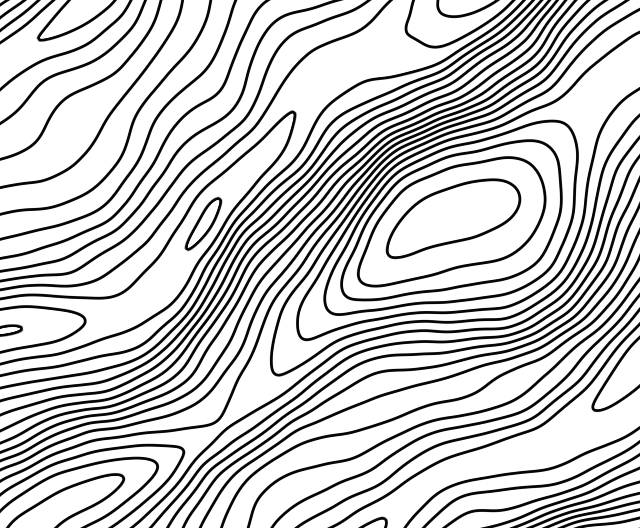
A Shadertoy shader for this pattern:

```glsl
// Topographic contour lines: black isolines of a folded, diagonally grained terrain on white.

const vec3 PAPER = vec3(1.0);
const vec3 INK = vec3(0.02);
const float TAU = 6.2831853;

const float LINE_WIDTH = 0.0053;            // in canvas heights
const float GRAIN_ANGLE = 0.66;             // direction of the ridges
const float FOLD_PERIOD = 0.76;             // distance between ridges
const float FOLD_SLOPE = 38.0;              // contour levels per canvas height
const vec2 HILL_CENTRE = vec2(1.02, -0.09); // along and across the grain
const vec2 HILL_RADII = vec2(0.28, 0.20);

// Pseudo-random unit vector for a lattice cell
vec2 randomDirection(ivec2 cell) {
    uint h = uint(cell.x) * 1597334677u ^ uint(cell.y) * 3812015801u;
    h = (h ^ (h >> 15)) * 2246822519u;
    h = (h ^ (h >> 13)) * 3266489917u;
    h ^= h >> 16;
    float angle = TAU * float(h & 65535u) / 65536.0;
    return vec2(cos(angle), sin(angle));
}

// Gradient noise with quintic fade, roughly -0.7 to 0.7
float gradientNoise(vec2 p) {
    ivec2 cell = ivec2(floor(p));
    vec2 f = fract(p);
    vec2 fade = f * f * f * (f * (f * 6.0 - 15.0) + 10.0);
    float a = dot(randomDirection(cell), f);
    float b = dot(randomDirection(cell + ivec2(1, 0)), f - vec2(1.0, 0.0));
    float c = dot(randomDirection(cell + ivec2(0, 1)), f - vec2(0.0, 1.0));
    float d = dot(randomDirection(cell + ivec2(1, 1)), f - vec2(1.0, 1.0));
    return mix(mix(a, b, fade.x), mix(c, d, fade.x), fade.y);
}

vec2 rotate(vec2 p, float angle) {
    float c = cos(angle), s = sin(angle);
    return vec2(c * p.x + s * p.y, c * p.y - s * p.x);
}

// Triangle wave with rounded crests and a nearly constant slope
float roundedFold(float x, float period, float slope) {
    float frequency = TAU / period;
    return slope / frequency * asin(0.96 * cos(x * frequency));
}

float hill(vec2 p, vec2 centre, vec2 radii) {
    vec2 d = (p - centre) / radii;
    return exp(-dot(d, d));
}

float terrainHeight(vec2 p) {
    // Hand-drawn wobble, then coordinates along and across the grain
    p += 0.008 * vec2(gradientNoise(p * 11.0), gradientNoise(p * 11.0 + 37.3));
    vec2 grain = rotate(p, GRAIN_ANGLE);
    grain.y += 0.28 * gradientNoise(grain * 1.6 + 5.7);

    // Ridges, one main hill, and stretched bumps that close the loops
    float height = roundedFold(grain.y - HILL_CENTRE.y, FOLD_PERIOD, FOLD_SLOPE);
    height += 5.0 * hill(grain, HILL_CENTRE, HILL_RADII);
    height += 6.0 * gradientNoise(grain * vec2(1.6, 2.6) + 21.4);
    height += 2.0 * gradientNoise(grain * vec2(4.0, 7.0) + 63.8);
    return height;
}

vec2 terrainGradient(vec2 p, float stepSize) {
    vec2 e = vec2(stepSize, 0.0);
    return vec2(terrainHeight(p + e.xy) - terrainHeight(p - e.xy),
                terrainHeight(p + e.yx) - terrainHeight(p - e.yx)) / (2.0 * stepSize);
}

// Approximate distance to the nearest whole-number level
float contourDistance(vec2 p) {
    float levelOffset = abs(fract(terrainHeight(p) - 0.5) - 0.5);
    return levelOffset / (length(terrainGradient(p, 0.001)) + 0.01);
}

void mainImage(out vec4 fragColor, in vec2 fragCoord) {
    float pixel = 1.0 / iResolution.y;
    vec2 p = fragCoord * pixel;

    // Even stroke with a soft edge about one pixel wide
    float edge = contourDistance(p) - 0.5 * LINE_WIDTH;
    float stroke = 1.0 - smoothstep(-0.65 * pixel, 0.65 * pixel, edge);
    fragColor = vec4(mix(PAPER, INK, stroke), 1.0);
}
```
